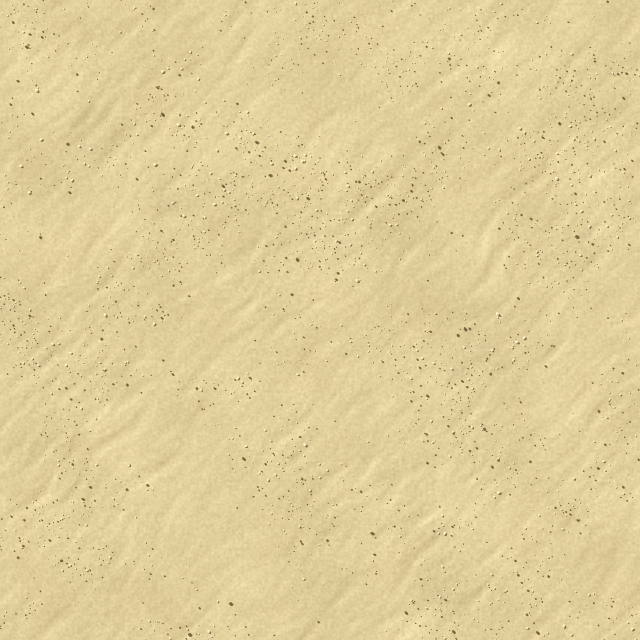
Give the GLSL for this texture, as a Shadertoy shader.

```glsl
// Pale wind-blown sand with short diagonal ripples and clustered tiny pebbles.
// Creased, stretched gradient noise is lit as relief; pebbles are jittered in
// rotated grids, each with a bright or dark body and a short cast shadow.

#define SAND vec3(0.881, 0.813, 0.610)
#define PALE_STONE vec3(0.99, 0.93, 0.76)
#define DARK_STONE vec3(0.47, 0.39, 0.23)
#define SHADOW vec3(0.36, 0.30, 0.16)
#define RIPPLE_ANGLE 0.80
#define RIPPLE_CONTRAST 0.095
#define GRAIN_CONTRAST 0.064
#define PATCH_CONTRAST 0.050
#define PEBBLE_DENSITY 0.27
#define DARK_SHARE 0.42
#define LIGHT_DIR vec2(-0.75, 0.66)

vec3 hash3(vec2 p) {
    vec3 q = fract(p.xyx * vec3(0.1031, 0.1030, 0.0973));
    q += dot(q, q.yxz + 33.33);
    return fract((q.xxy + q.yzz) * q.zyx);
}

mat2 rotation(float a) {
    float c = cos(a), s = sin(a);
    return mat2(c, -s, s, c);
}

float cornerRamp(vec2 cell, vec2 f, vec2 corner) {
    vec2 gradient = hash3(cell + corner + 57.0).xy * 2.0 - 1.0;
    return dot(gradient, f - corner);
}

float gradientNoise(vec2 p) {
    vec2 i = floor(p), f = fract(p);
    vec2 w = f * f * f * (f * (f * 6.0 - 15.0) + 10.0);
    float low = mix(cornerRamp(i, f, vec2(0, 0)), cornerRamp(i, f, vec2(1, 0)), w.x);
    float high = mix(cornerRamp(i, f, vec2(0, 1)), cornerRamp(i, f, vec2(1, 1)), w.x);
    return mix(low, high, w.y);
}

// Ripple height: noise stretched along the crests, bent by a slow warp
float rippleHeight(vec2 p) {
    p += 0.02 * vec2(gradientNoise(p * 8.0), gradientNoise(p * 8.0 + 31.0));
    vec2 q = rotation(RIPPLE_ANGLE) * p;
    float broad = gradientNoise(q * vec2(14.0, 38.0));
    float fine = gradientNoise(q * vec2(36.0, 80.0) + 17.0);
    return broad - 0.7 * abs(broad) + 0.35 * fine;
}

// Sand tone: lit ripples, soft patches and fine grain
vec3 sandColor(vec2 p) {
    float slope = rippleHeight(p) - rippleHeight(p + LIGHT_DIR * 0.006);
    float strength = 0.9 + 0.8 * gradientNoise(p * 4.0 + 11.0);
    float patches = gradientNoise(p * 7.0) + 0.6 * gradientNoise(p * 18.0 + 5.0);
    float grain = gradientNoise(p * 215.0) + 0.6 * gradientNoise(p * 110.0 + 7.0);
    float tone = RIPPLE_CONTRAST * strength * slope
               + PATCH_CONTRAST * patches + GRAIN_CONTRAST * grain;
    float warmth = gradientNoise(p * 9.0 + 40.0) + gradientNoise(p * 70.0 + 3.0);
    return SAND + tone * vec3(1.0, 1.06, 0.98) + warmth * vec3(0.006, -0.004, -0.004);
}

// Coverage of a slightly oval stone, softened over one pixel
float stoneMask(vec2 q, float radius, float angle, float soft) {
    q = rotation(angle) * q * vec2(1.0, 1.3);
    return 1.0 - smoothstep(radius - soft, radius + soft, length(q));
}

// One grid of stones, thinned by a clustering noise
vec3 addPebbles(vec3 color, vec2 p, float layer, float pixel) {
    float cells = 165.0 / (1.0 + 0.6 * layer);
    mat2 turn = rotation(0.4 + 0.9 * layer);
    vec2 grid = turn * p * cells;
    vec2 id = floor(grid);
    vec3 place = hash3(id + 91.0 * layer + 200.0);
    vec3 look = hash3(id + 37.0 * layer + 700.0);

    vec2 center = (id + 0.5) / cells * turn;
    float cluster = gradientNoise(center * 5.0 + 3.0)
                  + 0.8 * gradientNoise(center * 14.0 + 23.0);
    float chance = PEBBLE_DENSITY / (1.0 + layer) * smoothstep(-0.3, 0.55, cluster);
    if (place.z > chance) return color;

    float radius = mix(0.12, 0.21, look.x * look.x);
    vec2 jitter = (place.xy - 0.5) * 2.0 * (0.36 - radius);
    vec2 q = grid - id - 0.5 - jitter;
    vec2 light = turn * LIGHT_DIR;
    float soft = 0.7 * pixel * cells;
    float angle = 6.283 * look.y;

    float shade = stoneMask(q + light * radius, radius, angle, soft);
    float body = stoneMask(q, radius, angle, soft);
    float lit = dot(q, light) / radius;
    vec3 stone = look.z < DARK_SHARE ? DARK_STONE : PALE_STONE;
    stone *= 1.0 + 0.15 * clamp(lit, -1.0, 1.0);
    color = mix(color, SHADOW, 0.75 * shade);
    return mix(color, stone, 0.9 * body);
}

void mainImage(out vec4 fragColor, in vec2 fragCoord) {
    float pixel = 1.0 / iResolution.y;
    vec2 p = fragCoord * pixel;
    vec3 color = sandColor(p);
    for (int layer = 0; layer < 3; layer++) {
        color = addPebbles(color, p, float(layer), pixel);
    }
    fragColor = vec4(clamp(color, 0.0, 1.0), 1.0);
}
```
